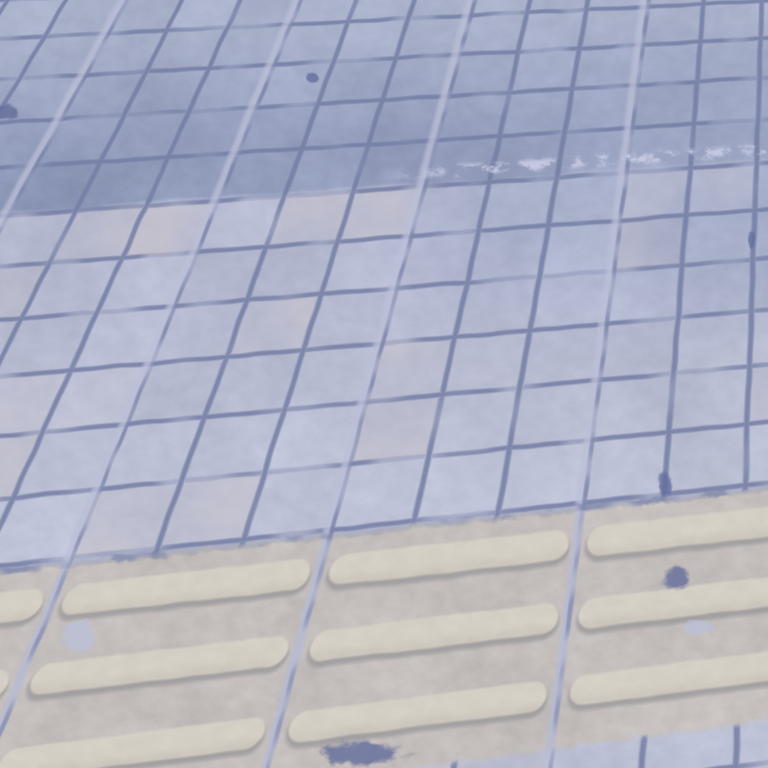
Give the GLSL for this texture, as a Shadertoy shader.

```glsl
// Palette
const vec3 TILE_FAR = vec3(0.665, 0.695, 0.795);
const vec3 TILE_DIM = vec3(0.560, 0.600, 0.725);
const vec3 TILE_MID = vec3(0.710, 0.730, 0.820);
const vec3 TILE_NEAR = vec3(0.735, 0.752, 0.830);
const vec3 TILE_COOL = vec3(0.640, 0.675, 0.785);
const vec3 TILE_WARM = vec3(0.780, 0.755, 0.785);
const vec3 GROUT = vec3(0.455, 0.495, 0.645);
const vec3 SEAM = vec3(0.735, 0.750, 0.845);
const vec3 STONE = vec3(0.765, 0.745, 0.735);
const vec3 BAR = vec3(0.832, 0.810, 0.772);
const vec3 BAR_SHADE = vec3(0.600, 0.590, 0.605);
const vec3 STAIN = vec3(0.390, 0.430, 0.610);

// Layout: columns and rows are counted in small tiles
const float SLAB = 3.0;
const float DIM_END = 4.95;
const float STONE_TOP = 11.08;
const float STONE_END = 14.45;
const float FIRST_BAR = 11.61;
const float BAR_STEP = 1.055;
const float BAR_RADIUS = 0.020;
const float BAR_REACH = 1.21;
const float GROUT_WIDTH = 0.0034;

// Marks: centre x, centre depth, half width, half height
const int MARKS = 8;
const int DARK_MARKS = 6;
const vec4 MARK[MARKS] = vec4[MARKS](
    vec4(0.005, 0.146, 0.017, 0.010), vec4(0.406, 0.101, 0.009, 0.006),
    vec4(0.866, 0.632, 0.010, 0.017), vec4(0.881, 0.753, 0.018, 0.015),
    vec4(0.470, 0.980, 0.052, 0.017), vec4(0.979, 0.312, 0.005, 0.014),
    vec4(0.104, 0.829, 0.024, 0.022), vec4(0.908, 0.817, 0.022, 0.011));

float hash(vec2 p) {
    p = fract(p * vec2(0.1731, 0.2913) + 0.137);
    p += dot(p, p.yx + 23.17);
    return fract(p.x * p.y * 17.3);
}

vec2 gradient(vec2 cell) {
    float angle = 6.28318 * hash(cell);
    return vec2(cos(angle), sin(angle));
}

float noise(vec2 p) {
    vec2 i = floor(p), f = fract(p);
    vec2 w = f * f * f * (f * (f * 6.0 - 15.0) + 10.0);
    vec2 e = vec2(1.0, 0.0);
    float a = dot(gradient(i), f);
    float b = dot(gradient(i + e), f - e);
    float c = dot(gradient(i + e.yx), f - e.yx);
    float d = dot(gradient(i + 1.0), f - 1.0);
    return mix(mix(a, b, w.x), mix(c, d, w.x), w.y);
}

float fbm(vec2 p) {
    float sum = 0.0, gain = 0.6;
    for (int i = 0; i < 4; i++) {
        sum += gain * noise(p);
        p = mat2(1.6, 1.2, -1.2, 1.6) * p + 7.3;
        gain *= 0.55;
    }
    return sum;
}

float stroke(float dist, float width) {
    return 1.0 - smoothstep(width * 0.35, width * 1.65, abs(dist));
}

float capsule(vec2 p, float reach) {
    return length(vec2(max(abs(p.x) - reach, 0.0), p.y)) - BAR_RADIUS;
}

void mainImage(out vec4 fragColor, in vec2 fragCoord) {
    vec2 p = fragCoord / iResolution.xy;
    p.y = 1.0 - p.y;

    // Perspective grid
    vec2 wobble = 0.0018 * vec2(noise(p * 23.0), noise(p * 23.0 + 40.0));
    vec2 s = p + wobble;
    float colSize = 0.0755 + 0.047 * s.y;
    float col = (s.x - 0.388 + 0.41 * s.y) / colSize;
    float depth = (s.y + 0.045 * s.x) / (1.0 - 0.085 * s.x);
    float row = 18.4 * log(1.0 + 1.111 * depth);
    float rowSize = (1.0 + 1.111 * depth) / 20.44 * (1.0 - 0.085 * s.x);
    vec2 cell = floor(vec2(col, row));
    vec2 grid = vec2(col, row);
    float cloud = fbm(p * 7.0);
    float grain = fbm(p * vec2(38.0, 50.0));

    // Blue tiles
    vec3 farTone = mix(TILE_FAR, TILE_DIM, smoothstep(0.5, 4.7, row) * (1.0 - 0.45 * p.x));
    vec3 nearTone = mix(TILE_MID, TILE_NEAR, smoothstep(6.0, 10.5, row));
    nearTone = mix(nearTone, TILE_COOL, smoothstep(0.35, 1.0, p.x) * (1.0 - smoothstep(5.0, 9.5, row)));
    float nearSide = smoothstep(DIM_END - 0.08, DIM_END + 0.08, row + 0.15 * cloud);
    vec3 tile = mix(farTone, nearTone, nearSide);
    tile += 0.032 * (hash(cell + 11.0) - 0.5) + 0.055 * cloud + 0.04 * grain;
    float warmth = smoothstep(0.72, 0.95, hash(cell + 37.0)) * nearSide * (1.0 - 0.7 * p.x);
    tile = mix(tile, TILE_WARM, warmth * (0.3 + 0.5 * smoothstep(-0.2, 0.3, cloud)));

    // Grout, worn away in places
    vec2 offset = (fract(grid + 0.5) - 0.5) * vec2(colSize * 0.93, rowSize);
    float seamDist = (fract(col / SLAB + 0.5) - 0.5) * SLAB * colSize * 0.93;
    float seamZone = 1.0 - smoothstep(0.006, 0.012, abs(seamDist));
    float wornCol = smoothstep(-0.55, -0.1, noise(grid * vec2(1.0, 0.8) + 3.0));
    float wornRow = smoothstep(-0.4, 0.05, noise(grid * vec2(1.3, 1.0) + vec2(5.3, 0.4)));
    float width = GROUT_WIDTH * (0.85 + 0.25 * depth);
    float colLine = stroke(offset.x, width) * (0.65 + 0.35 * wornCol) * (1.0 - seamZone);
    float rowLine = stroke(offset.y, width * 0.9) * (0.35 + 0.65 * wornRow);
    tile = mix(tile, GROUT, 0.85 * max(colLine, rowLine));

    // Pale slab seams with one dark side
    float seam = stroke(seamDist + 0.0015, 0.0055);
    float seamDark = stroke(seamDist - 0.0035, 0.0026);
    float patchy = smoothstep(-0.25, 0.25, noise(vec2(col, row * 1.7) + 9.0));
    tile = mix(tile, SEAM, seam * 0.75);
    tile = mix(tile, GROUT, seamDark * (0.25 + 0.5 * patchy));
    float crust = stroke((row - DIM_END + 0.25) * rowSize, 0.007) * smoothstep(0.48, 0.62, p.x);
    tile = mix(tile, SEAM + 0.03, crust * smoothstep(-0.05, 0.25, grain));

    // Ribbed stone strip
    vec3 stone = STONE + 0.05 * cloud + 0.05 * grain;
    float bar = clamp(floor((row - FIRST_BAR) / BAR_STEP + 0.5), 0.0, 2.0);
    vec2 q = vec2((fract(col / SLAB) - 0.505) * SLAB * colSize, (row - FIRST_BAR - bar * BAR_STEP) * rowSize);
    float reach = BAR_REACH * colSize;
    float body = capsule(q, reach);
    float shade = 1.0 - smoothstep(-0.003, 0.006, capsule(q - vec2(0.0, 0.006), reach));
    stone = mix(stone, BAR_SHADE, 0.75 * shade);
    vec3 barTone = BAR + 0.03 * grain - 0.035 * smoothstep(0.0, BAR_RADIUS, q.y);
    stone = mix(stone, barTone, 1.0 - smoothstep(-0.003, 0.002, body));
    stone = mix(stone, SEAM - 0.02, stroke(seamDist, 0.0055) * 0.85);
    stone = mix(stone, GROUT, stroke(seamDist - 0.003, 0.0028) * 0.6 * patchy);

    // Strip borders
    float edgeRow = row + 0.08 * grain;
    float inStone = smoothstep(STONE_TOP - 0.06, STONE_TOP + 0.06, edgeRow)
                  * (1.0 - smoothstep(STONE_END - 0.05, STONE_END + 0.05, edgeRow));
    vec3 color = mix(tile, stone, inStone);
    float border = stroke((edgeRow - STONE_TOP) * rowSize, 0.0045);
    color = mix(color, GROUT, border * (0.25 + 0.45 * smoothstep(0.0, 0.3, noise(p * 24.0))));

    // Stains and pale splashes
    for (int i = 0; i < MARKS; i++) {
        float r = length((p - MARK[i].xy) / MARK[i].zw) + 0.7 * grain;
        float mask = 1.0 - smoothstep(0.65, 1.15, r);
        color = mix(color, i < DARK_MARKS ? STAIN : SEAM, 0.8 * mask);
    }
    fragColor = vec4(clamp(color, 0.0, 1.0), 1.0);
}
```
